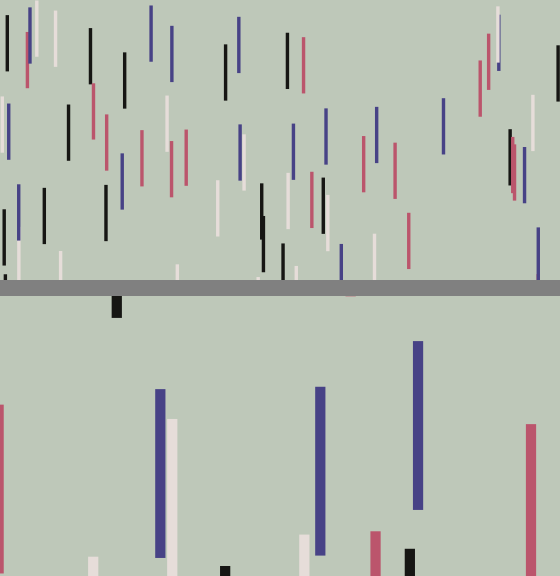
Top: the whole. Bottom: its middle third, enlarged.
Reproduce this pattern procedurally as a WebGL 2 fragment shader.

```glsl
#version 300 es
precision highp float;

// Scattered upright bars of one size in four flat colours on pale sage.
// Each bar gets a hashed position; the colours take turns, and later bars
// are painted over earlier ones with box-filtered edges.

uniform vec2 u_resolution;
out vec4 fragColor;

const int BAR_COUNT = 64;
const vec2 BAR_HALF_SIZE = vec2(0.0061, 0.1005); // in canvas heights

const vec3 SAGE = vec3(0.745, 0.785, 0.725);
const vec3 INK = vec3(0.085, 0.085, 0.075);
const vec3 ROSE = vec3(0.735, 0.335, 0.425);
const vec3 INDIGO = vec3(0.280, 0.260, 0.525);
const vec3 CREAM = vec3(0.900, 0.865, 0.850);

// Two random values in 0..1 from an integer index.
vec2 hash2(int index) {
    uvec2 h = uvec2(index + 1) * uvec2(1597334677u, 3812015801u);
    h ^= h >> 16u;
    h *= 2246822519u;
    h ^= h >> 13u;
    h *= 3266489917u;
    h ^= h >> 16u;
    return vec2(h >> 8u) / 16777216.0;
}

// Share of a pixel covered by a box centred on the origin.
float boxCoverage(vec2 p, vec2 halfSize, float pixel) {
    vec2 inside = clamp((halfSize - abs(p)) / pixel + 0.5, 0.0, 1.0);
    return inside.x * inside.y;
}

vec3 barColor(int index) {
    vec3 palette[4] = vec3[4](INK, ROSE, INDIGO, CREAM);
    return palette[index % 4];
}

// Bars start anywhere on the canvas and hang down, so only the bottom cuts them.
vec2 barCenter(int index, float aspect) {
    vec2 top = hash2(index) * vec2(aspect, 1.0);
    return top - vec2(0.0, BAR_HALF_SIZE.y);
}

void main() {
    float pixel = 1.0 / u_resolution.y;
    float aspect = u_resolution.x * pixel;
    vec2 p = gl_FragCoord.xy * pixel;

    vec3 color = SAGE;
    for (int i = 0; i < BAR_COUNT; i++) {
        float coverage = boxCoverage(p - barCenter(i, aspect), BAR_HALF_SIZE, pixel);
        color = mix(color, barColor(i), coverage);
    }
    fragColor = vec4(color, 1.0);
}
```
